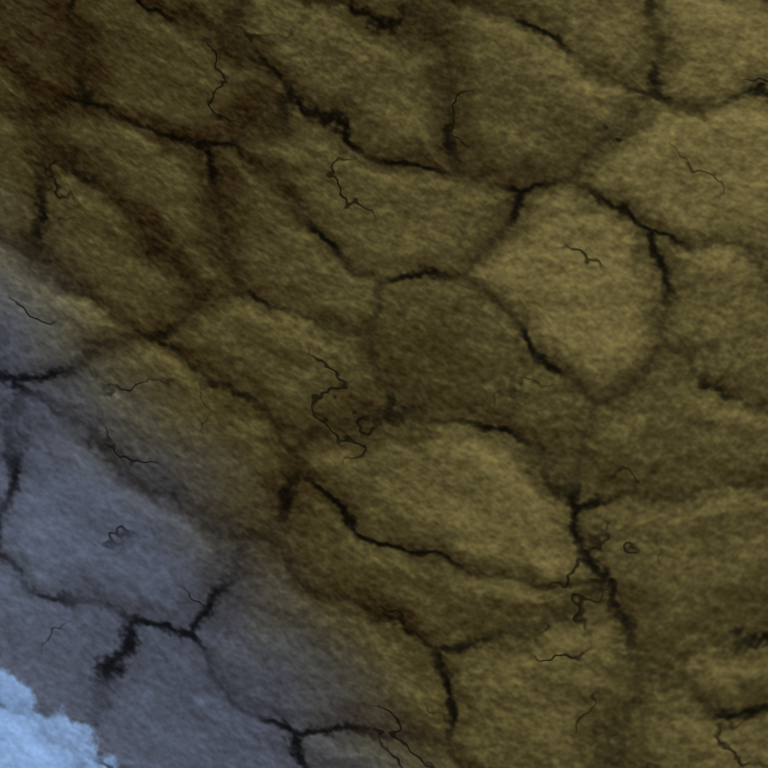
Give the GLSL for this texture, as a Shadertoy shader.

```glsl
// Rough rubble wall: slanting, bent courses of worn stones with dark broken joints.
// Warped stretched Voronoi cells give the stones, gradient noise the relief and grain;
// warm olive light on the right fades to cold daylight at the lower left corner.
#define STONE_SCALE vec2(3.6, 6.6)
#define WARP 0.050
#define ROUGHNESS 0.0075
#define RELIEF_GAIN 0.62
#define GRAIN 0.34
#define CRACK_DEPTH 0.72
#define DARK_EARTH vec3(0.20, 0.16, 0.08)
#define OLIVE vec3(0.28, 0.25, 0.14)
#define PALE_STONE vec3(0.40, 0.36, 0.21)
#define COLD_SHADE vec3(0.19, 0.19, 0.21)
#define COLD_STONE vec3(0.34, 0.37, 0.44)
#define DAYLIGHT vec3(0.51, 0.63, 0.80)

vec2 hash2(vec2 p) {
    vec3 h = fract(p.xyx * vec3(0.1031, 0.1030, 0.0973));
    h += dot(h, h.yzx + 33.33);
    return fract((h.xx + h.yz) * h.zy);
}

float cornerSlope(vec2 cell, vec2 corner, vec2 f) {
    float angle = 6.2832 * hash2(cell + corner + 71.0).x;
    return dot(vec2(cos(angle), sin(angle)), f - corner);
}

// Gradient noise, roughly -0.7 to 0.7
float noise(vec2 p) {
    vec2 i = floor(p), f = fract(p);
    vec2 u = f * f * f * (f * (f * 6.0 - 15.0) + 10.0);
    float low = mix(cornerSlope(i, vec2(0, 0), f), cornerSlope(i, vec2(1, 0), f), u.x);
    float high = mix(cornerSlope(i, vec2(0, 1), f), cornerSlope(i, vec2(1, 1), f), u.x);
    return mix(low, high, u.y);
}

float fbm(vec2 p) {
    float sum = 0.0, amp = 1.0;
    for (int i = 0; i < 5; i++) {
        sum += amp * noise(p);
        p = mat2(1.6, 1.2, -1.2, 1.6) * p + 5.3;
        amp *= 0.52;
    }
    return sum;
}

// x: distance to the joint, y: random shade of the stone
vec2 stones(vec2 p) {
    vec2 warp = vec2(fbm(p * 5.0 + 3.0), fbm(p * 5.0 + 19.0));
    p = (p + WARP * warp) * STONE_SCALE + 20.0;
    vec2 cell = floor(p), f = fract(p), nearCell = vec2(0), nearest = vec2(0);
    float best = 9.0, edge = 9.0;
    for (int k = 0; k < 9; k++) {
        vec2 o = vec2(k % 3, k / 3) - 1.0;
        vec2 r = o + 0.1 + 0.8 * hash2(cell + o) - f;
        if (dot(r, r) < best) { best = dot(r, r); nearest = r; nearCell = o; }
    }
    for (int k = 0; k < 25; k++) {
        vec2 o = nearCell + vec2(k % 5, k / 5) - 2.0;
        vec2 r = o + 0.1 + 0.8 * hash2(cell + o) - f;
        vec2 gap = r - nearest;
        if (dot(gap, gap) > 0.0001) edge = min(edge, dot(0.5 * (r + nearest), normalize(gap)));
    }
    return vec2(edge, hash2(cell + nearCell + 7.0).y);
}

float relief(vec2 p) {
    float dome = smoothstep(0.0, 0.28, stones(p).x);
    return 0.010 * dome + ROUGHNESS * fbm(p * vec2(11.0, 17.0));
}

void mainImage(out vec4 fragColor, in vec2 fragCoord) {
    vec2 uv = fragCoord / iResolution.xy;

    // Courses fall to the right, flatter towards the upper right
    vec2 c = uv - 0.5;
    float tilt = 0.62 - 0.36 * smoothstep(-0.5, 0.8, c.x + c.y);
    vec2 p = vec2(dot(c, vec2(cos(tilt), -sin(tilt))), dot(c, vec2(sin(tilt), cos(tilt))));

    // Stone faces, joints and slanted light
    vec2 stone = stones(p);
    float patches = fbm(p * 4.0 + 41.0);
    float face = smoothstep(0.02, 0.20, stone.x + 0.12 * patches);
    vec2 toLight = 0.004 * vec2(-0.35, 0.94);
    float slope = (relief(p) - relief(p + toLight)) / 0.004;

    // Grain drawn out along the courses, with scattered pale chips
    float grain = noise(p * vec2(75.0, 120.0)) + 0.7 * noise(p * vec2(150.0, 210.0) + 9.0);
    float chips = smoothstep(0.28, 0.55, noise(p * vec2(38.0, 60.0) + 13.0));

    // Brightness of the wall
    float tone = 0.20 + 0.40 * smoothstep(0.25, 0.95, uv.x);
    tone -= 0.16 * smoothstep(0.55, 1.0, uv.y) * (1.0 - uv.x);
    tone += face * (0.55 * stone.y - 0.10) - 0.12 * (1.0 - face);
    tone += RELIEF_GAIN * slope + GRAIN * grain + 0.22 * chips + 0.20 * patches;
    tone = clamp(tone, -0.5, 1.5);

    // Broken joints and short fissures
    float gate = smoothstep(-0.05, 0.30, noise(p * 9.0 + 27.0));
    float joint = 1.0 - smoothstep(0.0, 0.055, stone.x + 0.02 * grain);
    float ridge = abs(fbm(p * vec2(6.0, 8.0) + 63.0));
    float fissure = 1.0 - smoothstep(0.0, 0.055, ridge);
    fissure *= smoothstep(0.12, 0.40, noise(p * 7.0 + 85.0));
    float crack = max(joint * (0.25 + 0.75 * gate), 0.8 * fissure);

    // Warm wall colour, then cold light from the lower left
    vec3 warm = tone < 0.5 ? mix(DARK_EARTH, OLIVE, tone * 2.0)
                           : mix(OLIVE, PALE_STONE, tone * 2.0 - 1.0);
    float reach = uv.x / 0.60 + uv.y / 0.80 + 0.12 * patches;
    float glow = 1.0 - smoothstep(0.15, 0.75, reach);
    vec3 cold = mix(COLD_SHADE, COLD_STONE, 0.35 + 0.75 * tone + 0.35 * glow);
    vec3 color = mix(warm, cold, 1.0 - smoothstep(0.58, 1.08, reach));
    color *= 1.0 - CRACK_DEPTH * crack;

    // Ragged daylit patch in the corner
    float corner = uv.x / 0.16 + uv.y / 0.15 + 0.35 * fbm(p * 16.0 + 50.0);
    float lit = (1.0 - smoothstep(0.88, 1.04, corner)) * (1.0 - 0.6 * crack);
    color = mix(color, DAYLIGHT * (0.92 + 0.25 * tone), lit);

    fragColor = vec4(clamp(color, 0.0, 1.0), 1.0);
}
```
